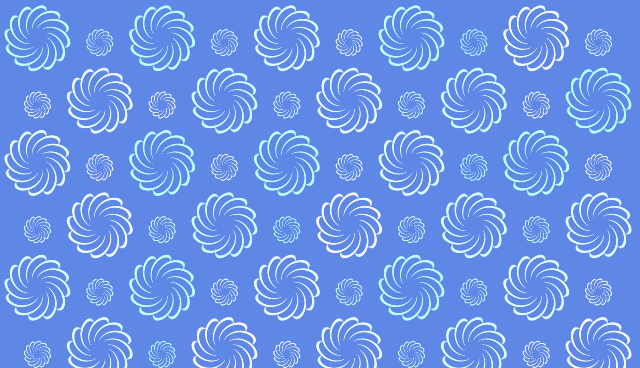
Give the GLSL for this pattern, as a Shadertoy shader.

```glsl
// Checkerboard of large and small pinwheel flowers in pale aqua and white on blue.
// Each flower repeats one crescent (an ellipse minus its shifted copy) around a
// centre, with space twisted by radius so that the petals swirl clockwise.

const float TAU = 6.2831853;
const float CELLS_ACROSS = 10.265;
const float COLUMNS = 10.0;                   // whole flowers in each row
const vec2 GRID_OFFSET = vec2(0.10, 0.114);   // grid corner, from the upper left
const float LARGE_RADIUS = 0.54;              // radii in cells
const float SMALL_RADIUS = 0.222;
const float SMALL_DROP = 0.07;

const float PETALS = 12.0;
const float TWIST = 0.7;
const vec2 PETAL_CENTRE = vec2(0.52, 0.0);
const vec2 PETAL_AXES = vec2(0.47, 0.28);
const vec2 HOLLOW_SHIFT = vec2(-0.086, -0.042);

const vec3 BLUE = vec3(0.37, 0.53, 0.90);
const vec3 AQUA = vec3(0.70, 1.00, 1.00);
const vec3 WHITE = vec3(0.98, 0.98, 1.00);

// Sineless hash of a cell index
float hash(vec2 cell) {
    vec3 h = fract(cell.xyx * 0.1031 + 0.37);
    h += dot(h, h.yzx + 33.33);
    return fract((h.x + h.y) * h.z);
}

// Approximate distance to an ellipse
float ellipse(vec2 p, vec2 axes) {
    float k = length(p / axes);
    return (k - 1.0) * k / max(length(p / (axes * axes)), 1e-4);
}

// Crescent thick at the tip, tapering along one side
float crescent(vec2 p) {
    float body = ellipse(p - PETAL_CENTRE, PETAL_AXES);
    float hollow = ellipse(p - PETAL_CENTRE - HOLLOW_SHIFT, PETAL_AXES);
    return max(body, -hollow);
}

// Unit-radius flower; neighbouring sectors cover the overlapping petals
float flower(vec2 p) {
    float r = length(p);
    if (r > 1.15 || r < 0.01) return 1.0;
    float sector = TAU / PETALS;
    float angle = atan(p.y, p.x) + TWIST * r;
    angle -= sector * round(angle / sector);
    float d = 1.0;
    for (int k = -1; k <= 1; k++) {
        float a = angle + float(k) * sector;
        d = min(d, crescent(r * vec2(cos(a), sin(a))));
    }
    return d;
}

// Blend one flower of the grid over the colour
vec3 paintFlower(vec3 colour, vec2 p, vec2 cell, float pixel) {
    // Only whole columns are planted, and nothing hangs over the top
    if (cell.x < 0.0 || cell.x >= COLUMNS || cell.y < 0.0) return colour;
    float isSmall = mod(cell.x + cell.y, 2.0);
    float radius = mix(LARGE_RADIUS, SMALL_RADIUS, isSmall);
    vec2 centre = cell + vec2(0.5, 0.5 + SMALL_DROP * isSmall);
    vec2 local = (p - centre) * vec2(1.0, -1.0) / radius;
    float d = flower(local) * radius;
    float cover = 1.0 - smoothstep(-0.6 * pixel, 0.6 * pixel, d);
    vec3 tint = mix(AQUA, WHITE, hash(cell));
    return mix(colour, tint, cover);
}

void mainImage(out vec4 fragColor, in vec2 fragCoord) {
    // Cell units, with y running down from the top edge
    float pixel = CELLS_ACROSS / iResolution.x;
    vec2 p = vec2(fragCoord.x, iResolution.y - fragCoord.y) * pixel - GRID_OFFSET;
    vec2 home = floor(p);

    // Large flowers reach past their cells, so visit the neighbours too
    vec3 colour = BLUE;
    for (int y = -1; y <= 1; y++) {
        for (int x = -1; x <= 1; x++) {
            colour = paintFlower(colour, p, home + vec2(x, y), pixel);
        }
    }
    fragColor = vec4(colour, 1.0);
}
```
